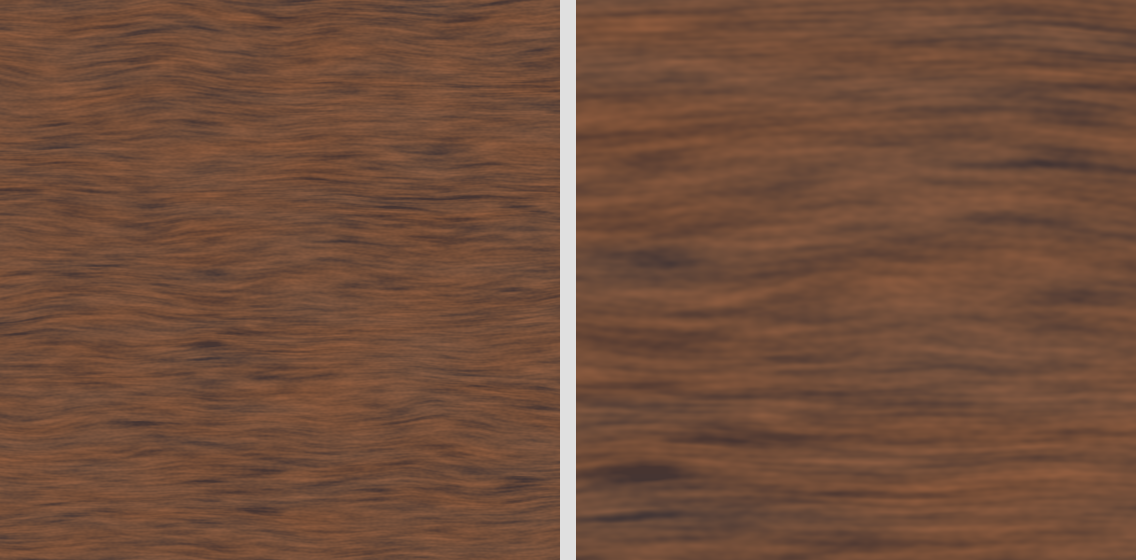
Left: the whole. Right: its middle third, enlarged.
A three.js fragment shader for this texture:

```glsl
// Brown wood veneer with horizontal grain: stretched gradient noise at several
// scales gives streaks and fibres, a slow warp bends them into gentle waves,
// and broad patches vary the darkness, contrast and warmth.
varying vec2 vUv;

const vec3 BASE_BROWN = vec3(0.440, 0.300, 0.222);
const vec3 LIGHT_BROWN = vec3(0.590, 0.382, 0.262);
const vec3 DARK_BROWN = vec3(0.275, 0.207, 0.195);
const vec3 WARM_SHIFT = vec3(0.032, 0.000, -0.020);

// Noise cells across and up the canvas
const vec2 WARP_CELLS = vec2(4.0, 7.0);
const vec2 PATCH_CELLS = vec2(3.0, 8.0);
const vec2 STREAK_CELLS = vec2(7.0, 70.0);
const vec2 THIN_CELLS = vec2(12.0, 125.0);
const vec2 FIBRE_CELLS = vec2(24.0, 225.0);
const vec2 PORE_CELLS = vec2(9.0, 92.0);
const vec2 GRAIN_CELLS = vec2(110.0, 260.0);

const float WARP_HEIGHT = 0.026;
const float STREAK_GAIN = 0.54;
const float THIN_GAIN = 0.58;
const float FIBRE_GAIN = 0.52;
const float PATCH_GAIN = 0.28;
const float GRAIN_GAIN = 0.25;
const float PORE_DEPTH = 0.62;
const float TONE_BIAS = 0.055;

float hash(vec2 cell) {
  vec3 h = fract(vec3(cell.xyx) * vec3(0.1031, 0.1030, 0.0973));
  h += dot(h, h.yzx + 33.33);
  return fract((h.x + h.y) * h.z);
}

// Dot product of a random unit gradient with the offset from its corner
float slope(vec2 corner, vec2 offset) {
  float angle = 6.2832 * hash(corner);
  return dot(vec2(cos(angle), sin(angle)), offset);
}

// Signed gradient noise, about -0.7 to 0.7
float noise(vec2 p) {
  vec2 i = floor(p);
  vec2 f = p - i;
  vec2 u = f * f * f * (f * (f * 6.0 - 15.0) + 10.0);
  vec2 e = vec2(1.0, 0.0);
  float low = mix(slope(i, f), slope(i + e.xy, f - e.xy), u.x);
  float high = mix(slope(i + e.yx, f - e.yx), slope(i + e.xx, f - e.xx), u.x);
  return mix(low, high, u.y);
}

// Bends the straight grain into long waves with small ripples
vec2 bendGrain(vec2 p) {
  float wave = noise(p * WARP_CELLS + 17.3);
  float ripple = noise(p * WARP_CELLS * 2.7 + 41.9);
  return p + vec2(0.0, WARP_HEIGHT * (wave + 0.16 * ripple));
}

// Signed lightness: below zero is dark grain, above zero is light wood
float grainTone(vec2 p, vec2 uv, float blotch) {
  float streak = noise(p * STREAK_CELLS + 5.7);
  float thin = noise(p * THIN_CELLS + 83.1);
  float fibre = noise(p * FIBRE_CELLS + 129.4);
  float grain = noise(uv * GRAIN_CELLS + 211.6);
  float contrast = 1.0 - 0.4 * blotch;

  // Dark pore lines gather inside the darker patches
  float pore = smoothstep(0.08, 0.48, noise(p * PORE_CELLS + 61.2));
  float poreShare = smoothstep(0.55, -0.40, blotch);

  float tone = STREAK_GAIN * streak + THIN_GAIN * thin;
  tone = tone * contrast + FIBRE_GAIN * fibre + GRAIN_GAIN * grain;
  return tone + PATCH_GAIN * blotch - PORE_DEPTH * pore * poreShare + TONE_BIAS;
}

void main() {
  vec2 p = bendGrain(vUv);
  float blotch = noise(p * PATCH_CELLS + 9.4) + 0.6 * noise(p * PATCH_CELLS * 2.3 + 31.8);
  float tone = grainTone(p, vUv, blotch);

  // Colour ramp, then a slow drift between olive and orange brown
  vec3 colour = mix(BASE_BROWN, LIGHT_BROWN, clamp(tone, 0.0, 0.75));
  colour = mix(colour, DARK_BROWN, clamp(-tone, 0.0, 1.0));
  float warmth = noise(p * vec2(5.0, 36.0) + 151.7);
  colour += WARM_SHIFT * warmth;

  gl_FragColor = vec4(colour, 1.0);
}
```
